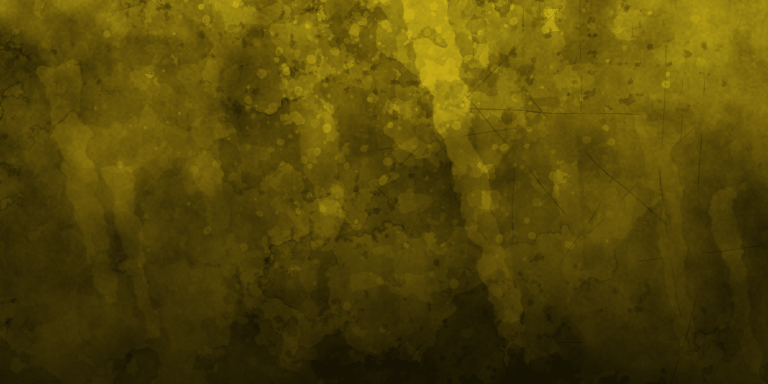
Give the GLSL for this texture, as a WebGL 2 fragment shader.

```glsl
#version 300 es
precision highp float;

uniform vec2 u_resolution;
out vec4 fragColor;

// Tones and hues
const float TONE_BOTTOM = 0.155;
const float TONE_TOP = 0.55;
const float TONE_FLOOR = 0.09;
const vec3 HUE_MID = vec3(1.0, 0.825, 0.075);
const vec3 HUE_BRIGHT = vec3(1.0, 0.867, 0.1);
// Relative strength of each layer
const float CLOUD = 0.62;
const float MOTTLE = 0.42;
const float PEEL = 0.22;
const float FLECK = 0.15;
const float STREAK = 0.2;
const float SPOT = 0.3;
const float STAIN = 0.24;
const float BURN = 0.24;
const float SCRATCH = 0.24;
const float GRAIN = 0.1;
// Counts and edge softness, in canvas heights
const int STREAKS = 9;
const int SCRATCHES = 26;
const float SOFT = 0.004;

float hash(vec2 c) {
  vec3 q = fract(c.xyx * 0.1031);
  q += dot(q, q.yzx + 33.33);
  return fract((q.x + q.y) * q.z);
}

float noise(vec2 p) {
  vec2 i = floor(p), f = fract(p);
  f = f * f * (3.0 - 2.0 * f);
  return mix(mix(hash(i), hash(i + vec2(1, 0)), f.x),
             mix(hash(i + vec2(0, 1)), hash(i + vec2(1, 1)), f.x), f.y);
}

float fbm(vec2 p) {
  float sum = 0.0, amp = 0.5;
  for (int i = 0; i < 5; i++) {
    sum += amp * noise(p);
    p = mat2(1.6, 1.2, -1.2, 1.6) * p + 7.3;
    amp *= 0.5;
  }
  return sum;
}

// Leaning brush mark that starts at its top and drifts right going down
float streak(vec2 p, vec2 top, float len, float lean, float halfWidth, float rough) {
  float drop = top.y - p.y;
  float taper = halfWidth * mix(1.15, 0.6, clamp(drop / len, 0.0, 1.0));
  float side = abs(p.x - top.x - lean * drop) - taper;
  float d = max(side, max(-drop, drop - len)) + rough;
  return 1.0 - smoothstep(-SOFT, SOFT, d);
}

float streaks(vec2 p, float aspect) {
  float rough = (fbm(p * 20.0) - 0.5) * 0.06;
  float sum = 1.6 * streak(p, vec2(0.54 * aspect, 1.05), 0.88, 0.28, 0.05, rough);
  for (int i = 0; i < STREAKS; i++) {
    float k = float(i);
    float a = hash(vec2(k, 3.0)), b = hash(vec2(k, 11.0)), c = hash(vec2(k, 23.0));
    vec2 top = vec2((k + 0.2 + 0.6 * a) / float(STREAKS) * aspect, mix(0.5, 1.1, b));
    sum += mix(0.4, 1.0, c) * streak(p, top, mix(0.35, 0.7, a), mix(0.06, 0.24, c),
                                     mix(0.025, 0.06, b), rough);
  }
  return min(sum, 1.8) * mix(0.6, 1.3, fbm(p * 12.0 + 5.0));
}

// Scattered droplets with ragged outlines and a faint rim
float spots(vec2 p, float scale, float density) {
  vec2 wobble = vec2(fbm(p * 38.0), fbm(p * 38.0 + 9.0)) - 0.5;
  vec2 q = p * scale + wobble * mix(0.9, 0.45, smoothstep(14.0, 30.0, scale));
  vec2 cell = floor(q);
  float soft = SOFT * scale * 0.7, best = 0.0;
  for (int y = -1; y <= 1; y++)
  for (int x = -1; x <= 1; x++) {
    vec2 c = cell + vec2(x, y);
    float size = hash(c + 31.0);
    float radius = mix(0.12, 0.42, size * size);
    float d = length(q - c - vec2(hash(c), hash(c + 17.0))) - radius;
    float body = 1.0 - smoothstep(-soft, soft, d);
    float rim = 1.0 - smoothstep(0.0, soft * 1.5, abs(d + soft));
    float present = smoothstep(0.0, 0.1, density - hash(c + 53.0));
    best = max(best, present * mix(0.3, 1.0, hash(c + 71.0)) * (0.85 * body + 0.15 * rim));
  }
  return best;
}

// Thin broken lines, gathered toward the right
float scratches(vec2 p, float aspect) {
  float sum = 0.0, pixel = 0.7 / u_resolution.y;
  vec2 bent = p + (vec2(noise(p * 9.0), noise(p * 9.0 + 5.0)) - 0.5) * 0.012;
  for (int i = 0; i < SCRATCHES; i++) {
    float k = float(i) + 101.0;
    float a = hash(vec2(k, 1.0)), b = hash(vec2(k, 2.0)), c = hash(vec2(k, 5.0));
    vec2 start = vec2(aspect * (1.0 - 0.45 * a), b);
    float angle = c < 0.35 ? 1.57 + (a - 0.5) * 0.15 : c * 6.2832;
    vec2 dir = vec2(cos(angle), sin(angle)), q = bent - start;
    float along = clamp(dot(q, dir), 0.0, mix(0.15, 0.6, b));
    float line = 1.0 - smoothstep(0.0, 0.0012 + pixel, length(q - dir * along));
    sum += line * mix(0.4, 1.0, c);
  }
  return min(sum, 1.0) * smoothstep(0.25, 0.65, noise(p * 22.0));
}

void main() {
  vec2 p = gl_FragCoord.xy / u_resolution.y;
  float aspect = u_resolution.x / u_resolution.y;
  float center = exp(-pow((p.x / aspect - 0.5) * 3.8, 2.0));

  // Clouded ground, mottling and soft stains
  float shade = CLOUD * (fbm(p * 3.5 + 2.0) - 0.46) + MOTTLE * (fbm(p * 13.0 + 19.0) - 0.48);
  shade -= STAIN * smoothstep(0.48, 0.68, fbm(p * 2.6 + 41.0));

  // Peeled layers and smaller flecks with ragged edges
  float detail = 0.3 * (fbm(p * 26.0) - 0.5);
  float flake = fbm(p * 6.5 + 13.0) + detail;
  shade += PEEL * (smoothstep(-0.015, 0.015, flake - 0.5) - 0.45) * mix(0.25, 1.0, center);
  float fleck = smoothstep(-0.02, 0.02, fbm(p * 15.0 + 37.0) + detail - 0.57);
  shade += FLECK * fleck * mix(0.3, 1.0, center);
  shade -= 0.2 * exp(-abs(flake - 0.48) * 90.0) * smoothstep(0.6, 0.85, noise(p * 7.0 + 3.0));

  // Brush marks and droplets
  shade += STREAK * (streaks(p, aspect) - 0.25);
  float density = mix(0.06, 0.6, center) * smoothstep(0.0, 0.9, p.y + 0.15);
  shade += SPOT * max(spots(p, 14.0, density * 0.6), spots(p + 4.0, 34.0, density * 0.9));

  // Burnt lower edge, scratches and dark specks
  shade -= BURN * smoothstep(-0.015, 0.015, fbm(p * 4.5 + 29.0) + detail - 0.5 - 1.1 * p.y);
  shade -= SCRATCH * scratches(p, aspect);
  shade -= 0.25 * smoothstep(0.6, 0.75, fbm(p * 42.0 + 8.0)) * smoothstep(0.45, 0.65, fbm(p * 5.0 + 61.0));

  // Fine grain
  shade += GRAIN * (noise(p * 150.0) - 0.5) + 0.05 * (noise(p * vec2(80.0, 16.0)) - 0.5);

  float tone = mix(TONE_BOTTOM, TONE_TOP, p.y) * (1.0 + shade);
  tone = clamp(tone, TONE_FLOOR, 0.76);
  fragColor = vec4(tone * mix(HUE_MID, HUE_BRIGHT, smoothstep(0.4, 0.6, tone)), 1.0);
}
```
